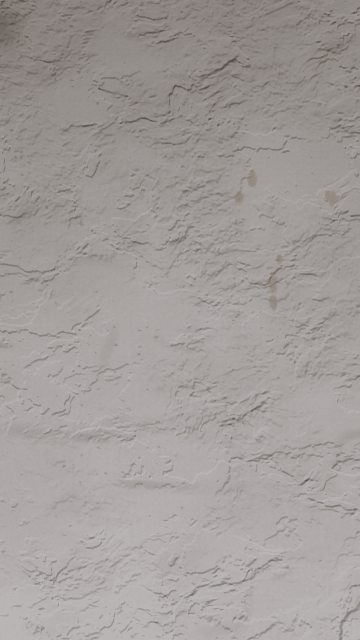
Write a WebGL 2 fragment shader that draws this texture.

```glsl
#version 300 es
precision highp float;
// Weathered pale stucco: torn plaster ledges, crumbly flakes, pits and faint rust stains.

#define DEEP vec3(0.510, 0.483, 0.465)
#define PALE vec3(0.692, 0.672, 0.668)
#define STAIN vec3(0.52, 0.465, 0.40)
#define LIGHT_STEP vec2(-0.0022, 0.0050)
#define COAT_SCALE vec2(3.6, 5.4)
#define LEDGE_WIDTH 0.016
#define FLAKE_SCALE vec2(30.0, 42.0)
#define FLAKE_HEIGHT 0.50
#define SHADOW 1.0
#define HIGHLIGHT 0.30
#define PIT_CELLS 42.0
#define STAIN_COUNT 7

uniform vec2 u_resolution;
out vec4 fragColor;

float hash(vec2 p) {
  return fract(sin(dot(p, vec2(127.1, 311.7))) * 43758.5453);
}

float noise(vec2 p) {
  vec2 i = floor(p), f = fract(p);
  f = f * f * (3.0 - 2.0 * f);
  return mix(mix(hash(i), hash(i + vec2(1, 0)), f.x),
             mix(hash(i + vec2(0, 1)), hash(i + vec2(1, 1)), f.x), f.y);
}

float fbm(vec2 p, int octaves, float gain) {
  float sum = 0.0, amp = 0.5, total = 0.0;
  for (int i = 0; i < octaves; i++) {
    sum += amp * noise(p);
    total += amp;
    amp *= gain;
    p = mat2(0.8, 0.6, -0.6, 0.8) * p * 2.03 + 17.3;
  }
  return sum / total;
}

float ledge(float n, float level) {
  return smoothstep(level - LEDGE_WIDTH, level + LEDGE_WIDTH, n);
}

// Where the surface is crumbly: clouded, fuller towards the left
float crumble(vec2 p) {
  float n = fbm(p * vec2(3.6, 4.6) + 140.0, 4, 0.55);
  return smoothstep(0.40, 0.60, n + 0.10 * (0.5 - p.x));
}

// Height of the plaster: broken upper coats over a flaky base
float relief(vec2 p, float rough) {
  vec2 tilted = mat2(0.97, -0.24, 0.24, 0.97) * p;
  vec2 warp = vec2(noise(p * 11.0), noise(p * 11.0 + 31.0)) - 0.5;
  vec2 q = tilted + 0.04 * warp;
  float coat = fbm(q * COAT_SCALE, 6, 0.56);
  float skim = fbm(q * COAT_SCALE * 2.0 + 57.0, 5, 0.60);
  float torn = smoothstep(0.28, 0.66, noise(p * 6.0 + 11.0));
  float worn = smoothstep(0.34, 0.64, noise(p * 8.0 + 83.0));
  float h = ledge(coat, 0.50) * mix(0.15, 0.95, torn);
  h += ledge(coat, 0.41) * 0.6 * worn;
  h += ledge(skim, 0.55) * 0.7 * mix(worn, 1.0, 0.4 * rough);
  h += ledge(skim, 0.43) * 0.55 * torn;

  // Ragged flakes and fine grit fill the crumbly patches
  float flakes = smoothstep(0.40, 0.66, fbm(q * FLAKE_SCALE, 3, 0.65));
  float grit = noise(p * 115.0 + 9.0);
  return h + FLAKE_HEIGHT * mix(0.08, 1.0, rough) * (flakes + 0.40 * grit);
}

// Sparse ragged holes, at most one per cell
float pits(vec2 p) {
  vec2 g = p * PIT_CELLS + 0.25 * vec2(noise(p * 150.0), noise(p * 150.0 + 40.0));
  vec2 cell = floor(g), f = fract(g);
  vec2 centre = 0.3 + 0.4 * vec2(hash(cell), hash(cell + 5.3));
  float size = mix(0.03, 0.16, pow(hash(cell + 9.1), 2.0));
  float hole = 1.0 - smoothstep(size - 0.06, size + 0.09, length((f - centre) * vec2(0.8, 1.2)));
  return hole * step(0.87, hash(cell + 2.7));
}

// Upright smudges scattered over the right side
float stains(vec2 p) {
  float cover = 0.0;
  for (int i = 0; i < STAIN_COUNT; i++) {
    vec2 id = vec2(float(i), 4.0);
    vec2 centre = vec2(mix(0.66, 0.98, hash(id)), mix(0.86, 1.28, hash(id + 7.0)));
    float size = mix(0.007, 0.015, hash(id + 13.0));
    vec2 d = (p - centre) / vec2(size, size * 1.9);
    float edge = length(d) + 0.9 * (fbm(p * 60.0, 3, 0.6) - 0.5);
    cover = max(cover, 1.0 - smoothstep(0.5, 1.2, edge));
  }
  return cover;
}

void main() {
  vec2 p = gl_FragCoord.xy / u_resolution.x;
  float rise = gl_FragCoord.y / u_resolution.y;
  float rough = crumble(p);

  // Broad light falloff towards the top and upper left, with cloudy variation
  float tone = 1.09 - 0.84 * pow(rise, 1.4);
  tone -= 0.16 * rise * (1.0 - smoothstep(0.0, 0.5, p.x));
  tone += 0.34 * (fbm(p * 2.8 + 200.0, 4, 0.5) - 0.5);
  tone += 0.05 - 0.10 * rough;
  tone -= 0.5 * (1.0 - smoothstep(0.0, 0.10, length(p - vec2(0.0, 1.70))));

  // Light from above: ledges facing down fall into shadow
  float slope = relief(p + LIGHT_STEP, rough) - relief(p, rough);
  tone -= SHADOW * max(slope, 0.0);
  tone += HIGHLIGHT * min(max(-slope, 0.0), 0.6);
  tone -= 0.45 * pits(p);
  tone += 0.10 * (noise(p * 210.0) - 0.5);

  // Curved crack around the lower right corner
  float arc = length(p - vec2(1.06, 0.0)) - 0.115 + 0.03 * (fbm(p * 25.0, 3, 0.6) - 0.5);
  tone -= 0.8 * (1.0 - smoothstep(0.001, 0.008, abs(arc)));

  vec3 colour = DEEP + (PALE - DEEP) * clamp(tone, -0.9, 1.2);
  colour = mix(colour, STAIN, 0.5 * stains(p));
  fragColor = vec4(colour, 1.0);
}
```
